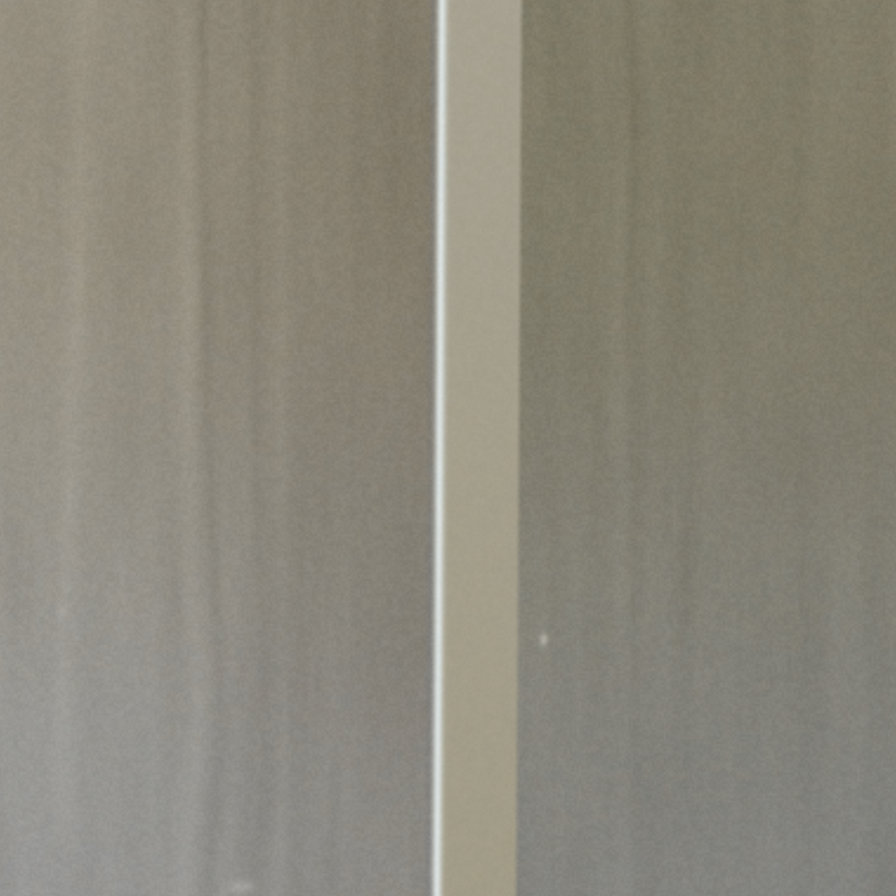
This texture is drawn by a Shadertoy shader. Its source:

```glsl
// Two wood-veneer panels split by a bright metal edge and a plain beige strip.
// Panels blend four corner tones; soft wandering streaks, stretched noise
// and fine grain give the veneer, and small blurred flecks mark the surface.

const float EDGE_X = 0.4877;        // bright edge centre at the bottom
const float EDGE_LEAN = 0.0057;     // sideways shift from bottom to top
const float EDGE_WIDTH = 0.0056;
const float STRIP_X = 0.5760;       // right side of the strip at the bottom
const float STRIP_LEAN = 0.0062;
const float STRIP_SOFT = 0.0038;    // blur of the strip side
const float GRAIN = 0.030;
const float VEIN = 0.018;
const float MOTTLE = 0.014;
const float BEND = 0.014;           // sideways bow of the left streaks

const vec3 LEFT_TOP_OUT = vec3(0.582, 0.557, 0.497);
const vec3 LEFT_TOP_IN = vec3(0.508, 0.480, 0.415);
const vec3 LEFT_LOW_OUT = vec3(0.590, 0.590, 0.582);
const vec3 LEFT_LOW_IN = vec3(0.534, 0.525, 0.504);
const vec3 RIGHT_TOP_IN = vec3(0.502, 0.484, 0.410);
const vec3 RIGHT_TOP_OUT = vec3(0.502, 0.482, 0.408);
const vec3 RIGHT_LOW_IN = vec3(0.518, 0.515, 0.494);
const vec3 RIGHT_LOW_OUT = vec3(0.507, 0.508, 0.493);
const vec3 STRIP_TOP = vec3(0.652, 0.632, 0.566);
const vec3 STRIP_LOW = vec3(0.632, 0.610, 0.530);
const vec3 EDGE_LIGHT = vec3(0.850, 0.875, 0.868);
const vec3 EDGE_SHADE = vec3(0.43, 0.44, 0.47);

// Streaks: x at mid height, half width, brightness, lean
const int STREAKS = 10;
const vec4 STREAK[STREAKS] = vec4[](
    vec4(0.080, 0.013, 0.024, 0.030),
    vec4(0.207, 0.012, 0.028, 0.000),
    vec4(0.230, 0.008, -0.028, -0.010),
    vec4(0.286, 0.009, -0.018, -0.006),
    vec4(0.312, 0.008, 0.018, 0.000),
    vec4(0.386, 0.009, 0.010, 0.000),
    vec4(0.693, 0.011, 0.017, 0.000),
    vec4(0.708, 0.007, -0.018, -0.008),
    vec4(0.765, 0.009, -0.014, -0.010),
    vec4(0.895, 0.008, -0.012, -0.020));

float hash(vec2 p) {
    vec3 q = fract(vec3(p.xyx) * 0.1031);
    q += dot(q, q.yzx + 33.33);
    return fract((q.x + q.y) * q.z);
}

float noise(vec2 p) {
    vec2 cell = floor(p), f = fract(p);
    f = f * f * (3.0 - 2.0 * f);
    float low = mix(hash(cell), hash(cell + vec2(1, 0)), f.x);
    float high = mix(hash(cell + vec2(0, 1)), hash(cell + vec2(1, 1)), f.x);
    return mix(low, high, f.y) - 0.5;
}

float bell(float d, float width) {
    return exp(-d * d / (width * width));
}

float fleck(vec2 p, vec2 centre, vec2 size) {
    vec2 d = (p - centre) / size;
    return exp(-dot(d, d));
}

// Veneer brightness from named streaks, thin veins and broad mottling
float veneer(vec2 p) {
    float bow = BEND * bell(p.y - 0.26, 0.16) * bell(p.x - 0.23, 0.08);
    float x = p.x - bow + 0.006 * noise(vec2(p.x * 4.0, p.y * 6.0));
    float v = VEIN * noise(vec2(x * 48.0, p.y * 3.0));
    v += VEIN * 0.6 * noise(vec2(x * 110.0 + 17.0, p.y * 9.0));
    v += MOTTLE * noise(p * vec2(14.0, 8.0) + 41.0);
    for (int i = 0; i < STREAKS; i++) {
        vec4 s = STREAK[i];
        float fade = 0.75 + 0.9 * noise(vec2(float(i) * 7.3, p.y * 5.0));
        v += s.z * fade * bell(x - s.x - s.w * (p.y - 0.5), s.y);
    }
    return v;
}

void mainImage(out vec4 fragColor, in vec2 fragCoord) {
    vec2 p = fragCoord / iResolution.xy;
    float stripSoft = max(STRIP_SOFT, 0.75 / iResolution.x);
    float edgeX = EDGE_X + EDGE_LEAN * p.y;
    float stripX = STRIP_X + STRIP_LEAN * p.y;

    // Panel tones
    float rise = smoothstep(-0.05, 0.85, p.y);
    float across = smoothstep(0.05, 1.05, p.x / edgeX);
    vec3 left = mix(mix(LEFT_LOW_OUT, LEFT_LOW_IN, across),
                    mix(LEFT_TOP_OUT, LEFT_TOP_IN, across), rise);
    across = clamp((p.x - stripX) / (1.0 - stripX), 0.0, 1.0);
    vec3 right = mix(mix(RIGHT_LOW_IN, RIGHT_LOW_OUT, across),
                     mix(RIGHT_TOP_IN, RIGHT_TOP_OUT, across), rise);
    vec3 color = mix(left, right, step(edgeX, p.x)) + veneer(p);

    // Surface flecks
    color += 0.15 * fleck(p, vec2(0.607, 0.286), vec2(0.0045, 0.0075));
    color += 0.08 * fleck(p, vec2(0.270, 0.010), vec2(0.013, 0.007));
    color += 0.04 * fleck(p, vec2(0.070, 0.316), vec2(0.005, 0.008));

    // Strip, then the bright edge with its thin shadow
    float inStrip = step(edgeX, p.x)
                  * smoothstep(-stripSoft, stripSoft, stripX - p.x);
    color = mix(color, mix(STRIP_LOW, STRIP_TOP, p.y), inStrip);
    color = mix(color, EDGE_SHADE, 0.30 * bell(p.x - edgeX + 0.0095, 0.004));
    float line = bell(p.x - edgeX, EDGE_WIDTH);
    color = mix(color, EDGE_LIGHT, line);

    // Fine grain with a faint shift between warm and cool
    float grain = noise(p * 380.0) + 0.6 * noise(p * 170.0 + 71.0);
    vec3 tint = vec3(1.0, 0.0, -1.0) * noise(p * 90.0 + 23.0);
    color += (GRAIN * grain + 0.010 * tint) * (1.0 - 0.5 * max(inStrip, line));
    fragColor = vec4(clamp(color, 0.0, 1.0), 1.0);
}
```
